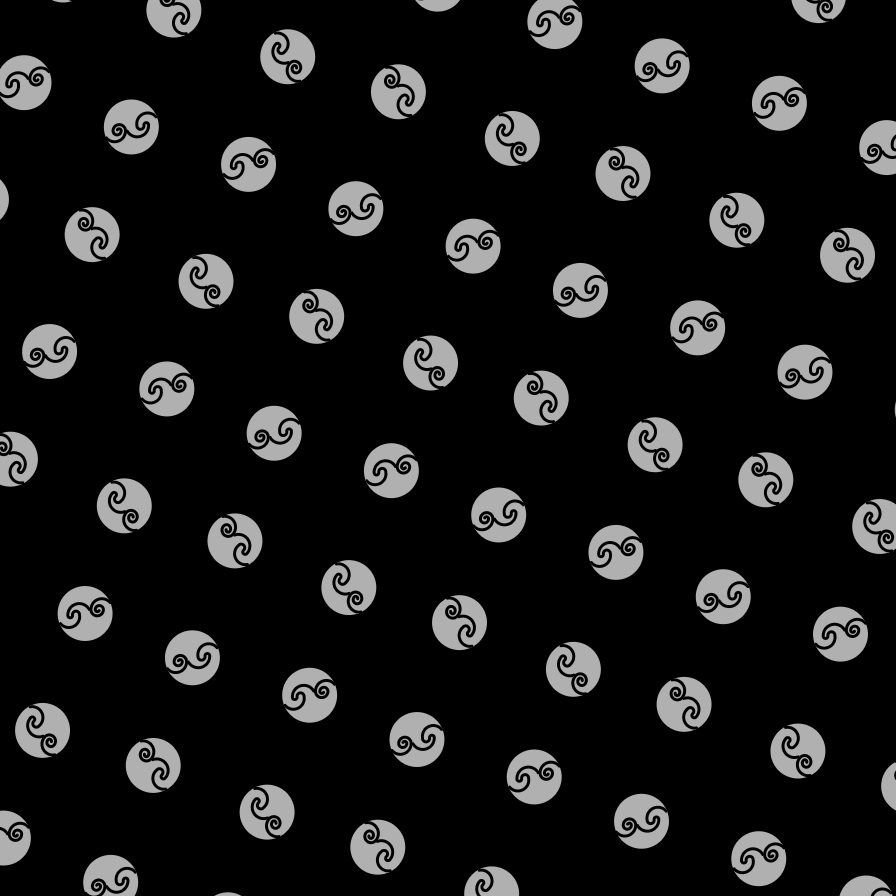
This pattern is drawn by a WebGL 1 fragment shader. Its source:

```glsl
precision highp float;

// Grey discs split by a black scrolling line, scattered on black over a tilted square lattice.
// Each cell is folded by a mirror and a half turn, so one motif serves all four discs in it.
// The line is a chain of circular arcs, measured with a distance function.

uniform vec2 u_resolution;

// Distance to a circular arc running counterclockwise between two angles in degrees.
float arc(vec2 p, vec2 centre, float radius, float from, float to) {
  float mid = radians(0.5 * (from + to));
  float halfSpan = radians(0.5 * (to - from));
  vec2 axis = vec2(cos(mid), sin(mid));
  p -= centre;
  p = vec2(dot(p, axis), abs(dot(p, vec2(-axis.y, axis.x))));
  vec2 tip = radius * vec2(cos(halfSpan), sin(halfSpan));
  return atan(p.y, p.x) < halfSpan ? abs(length(p) - radius) : length(p - tip);
}

// Centre line of the scroll: a folded hook on the left, a coil on the right.
float scroll(vec2 p) {
  // Hook, from the lower notch up to the arch
  float d = arc(p, vec2(-21.0, -4.0), 14.0, -140.0, 10.0);
  d = min(d, arc(p, vec2(-11.7, -1.5), 4.5, 0.0, 180.0));
  d = min(d, arc(p, vec2(-19.2, -2.5), 3.0, 180.0, 360.0));
  d = min(d, arc(p, vec2(-7.5, -2.0), 14.7, 30.0, 180.0));
  // Coil, from the upper notch inwards
  d = min(d, arc(p, vec2(21.5, 5.0), 14.0, 40.0, 180.0));
  d = min(d, arc(p, vec2(15.5, 5.0), 8.0, 180.0, 360.0));
  d = min(d, arc(p, vec2(18.3, 5.0), 5.2, 0.0, 180.0));
  return min(d, arc(p, vec2(15.7, 5.0), 2.6, 180.0, 330.0));
}

// Lattice coordinates folded into the quarter cell that holds one disc.
vec2 foldCell(vec2 q) {
  q.x = fract(q.x + 0.5) - 0.5;
  q.y = fract(q.y + 0.25) - 0.25;
  if (q.y > 0.25) q.y = 0.5 - q.y;
  return q.x > 0.0 ? -q : q;
}

void main() {
  vec2 p = gl_FragCoord.xy / u_resolution.y - vec2(0.3373, 0.7918);

  // Tilted lattice, with the motif turned upright again
  float tilt = radians(20.0);
  vec2 along = vec2(cos(tilt), -sin(tilt));
  vec2 across = vec2(sin(tilt), cos(tilt));
  float cellSize = 0.2667;
  vec2 q = foldCell(vec2(dot(p, along), dot(p, across)) / cellSize);
  q -= vec2(-0.2427, 0.0103);
  float motifScale = 307.2;
  vec2 motif = motifScale * (q.x * along + q.y * across);

  // Disc with the scroll cut out of it
  float pixel = motifScale / (cellSize * u_resolution.y);
  float shape = max(length(motif) - 35.3, 1.9 - scroll(motif));
  float cover = clamp(0.5 - shape / pixel, 0.0, 1.0);

  gl_FragColor = vec4(vec3(0.69 * cover), 1.0);
}
```
